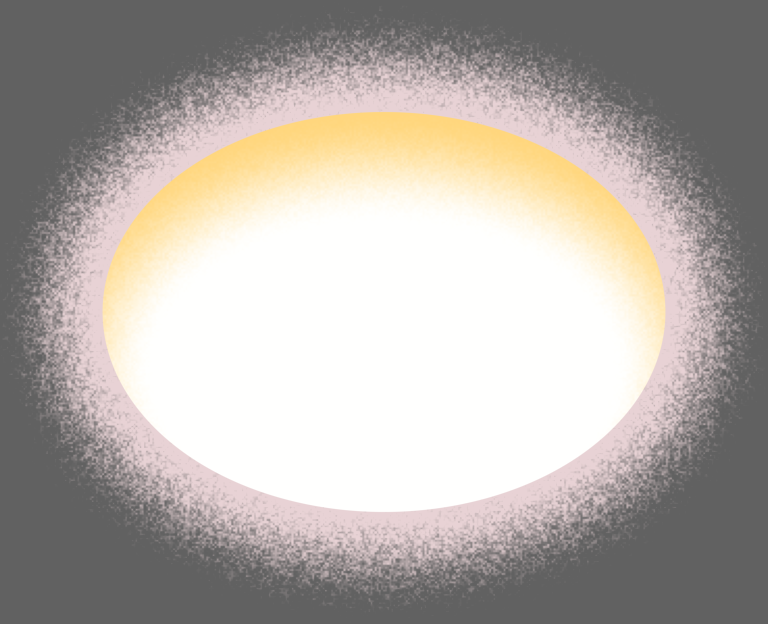
Write a Shadertoy shader that draws this background.

```glsl
#define RADII vec2(0.451, 0.3205)
#define BACKDROP vec3(0.382, 0.382, 0.382)
#define HALO vec3(0.91, 0.825, 0.835)
#define AMBER vec3(1.0, 0.84, 0.49)
#define CORE vec3(1.0, 1.0, 0.995)
#define HALO_FADE vec2(0.014, 0.146)
#define SHADE_FADE vec2(-0.078, 0.094)
#define SHADE_DROP 0.096
#define GRAIN_CELLS 300.0
#define HALO_GRAIN 0.095
#define SHADE_GRAIN 0.024

float hash(vec2 cell) {
    vec3 q = fract(vec3(cell.xyx) * 0.1031);
    q += dot(q, q.yzx + 33.33);
    return fract((q.x + q.y) * q.z);
}

float valueNoise(vec2 p) {
    vec2 cell = floor(p);
    vec2 f = fract(p);
    f = f * f * (3.0 - 2.0 * f);
    float low = mix(hash(cell), hash(cell + vec2(1.0, 0.0)), f.x);
    float high = mix(hash(cell + vec2(0.0, 1.0)), hash(cell + 1.0), f.x);
    return mix(low, high, f.y);
}

// Two octaves of fine speckle, centred on zero
float grain(vec2 p) {
    vec2 q = p * GRAIN_CELLS + 500.0;
    return 0.65 * valueNoise(q) + 0.35 * valueNoise(q * 0.47 + 71.0) - 0.5;
}

// Approximate signed distance to an ellipse, negative inside
float ellipseDistance(vec2 p, vec2 radii) {
    float scaled = length(p / radii);
    float slope = length(p / (radii * radii));
    return scaled * (scaled - 1.0) / max(slope, 0.0001);
}

void mainImage(out vec4 fragColor, in vec2 fragCoord) {
    vec2 p = (fragCoord - 0.5 * iResolution.xy) / iResolution.y;
    float pixel = 1.0 / iResolution.y;
    float speckle = grain(p);
    float edge = ellipseDistance(p, RADII);

    // Grainy halo around the oval
    float haloDistance = edge + HALO_GRAIN * speckle;
    float halo = 1.0 - smoothstep(HALO_FADE.x, HALO_FADE.y, haloDistance);
    vec3 color = mix(BACKDROP, HALO, halo);

    // Inner shade cast from the upper rim
    float rim = ellipseDistance(p + vec2(0.0, SHADE_DROP), RADII);
    float shade = smoothstep(SHADE_FADE.x, SHADE_FADE.y, rim + SHADE_GRAIN * speckle);
    vec3 oval = mix(CORE, AMBER, shade);

    // Crisp oval over the halo
    color = mix(color, oval, smoothstep(0.75 * pixel, -0.75 * pixel, edge));
    fragColor = vec4(color, 1.0);
}
```
